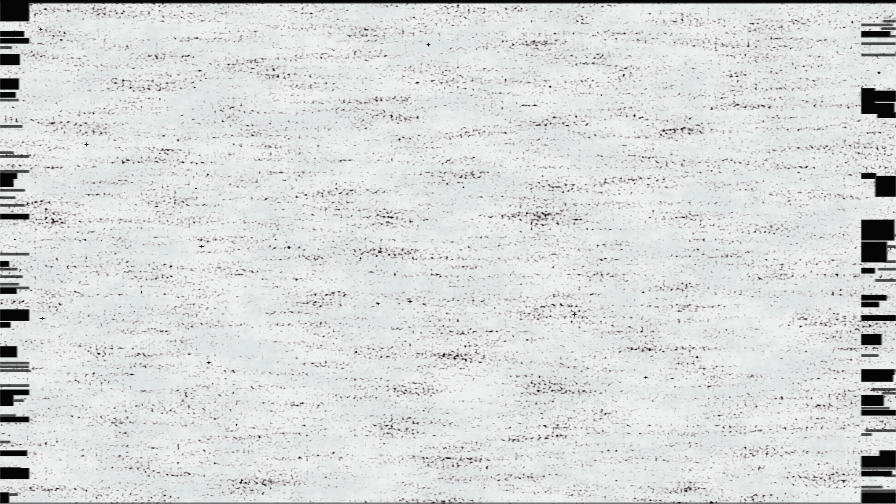
A WebGL 1 fragment shader for this texture:

```glsl
precision highp float;
uniform vec2 u_resolution;

float hash(vec2 p) {
  p = fract(p * vec2(0.1031, 0.1137));
  p += dot(p, p.yx + 33.33);
  return fract((p.x + p.y) * p.x * 17.31 + p.y * 41.7);
}

vec2 gradient(vec2 cell) {
  float angle = 6.2832 * hash(cell);
  return vec2(cos(angle), sin(angle));
}

float gradientNoise(vec2 p) {
  vec2 i = floor(p), f = fract(p);
  vec2 u = f * f * f * (f * (f * 6.0 - 15.0) + 10.0);
  vec2 e = vec2(1.0, 0.0);
  float low = mix(dot(gradient(i), f), dot(gradient(i + e), f - e), u.x);
  float high = mix(dot(gradient(i + e.yx), f - e.yx), dot(gradient(i + 1.0), f - 1.0), u.x);
  return mix(low, high, u.y);
}

// Fine grain gathered into long, thin horizontal streaks
float speckle(vec2 p) {
  float streaks = 0.65 * gradientNoise(p * vec2(5.0, 29.0) + 7.0)
                + 0.75 * gradientNoise(p * vec2(7.0, 83.0) + 31.0)
                + 0.6 * gradientNoise(p * vec2(23.0, 131.0) + 17.0);
  float grain = gradientNoise(p * vec2(137.0, 203.0) + 3.0)
              + 0.85 * gradientNoise(p * vec2(191.0, 247.0) + 59.0);
  return 0.8 * streaks + 0.95 * grain;
}

// Sparse star-shaped specks, one chance per cell
float specks(vec2 p) {
  vec2 cell = floor(p * 9.0);
  vec2 centre = 0.2 + 0.6 * vec2(hash(cell + 11.0), hash(cell + 47.0));
  vec2 d = abs(fract(p * 9.0) - centre) / 9.0;
  float size = mix(0.003, 0.008, hash(cell + 83.0));
  float star = sqrt(d.x) + sqrt(d.y * 1.3);
  float shape = 1.0 - smoothstep(0.65, 1.2, star / sqrt(size));
  return shape * step(hash(cell + 5.0), 0.16);
}

// Torn bars: depth runs from 0 at the outer rim to 1 at the inner end
float edgeBars(float depth, float y, float side) {
  float ink = 0.0;
  float rows = 23.0;
  for (int i = 0; i < 4; i++) {
    vec2 key = vec2(floor(y * rows), 19.0 * float(i) + 101.0 * side);
    float f = fract(y * rows);
    float blur = 0.002 * rows;
    float band = smoothstep(0.0, blur, f) * smoothstep(0.0, blur, 1.0 - f);
    float reach = min(1.0, 0.3 + 0.95 * hash(key + 23.0));
    float inward = side * step(0.45, hash(key + 61.0));
    float x = mix(depth, 1.0 - depth, inward);
    float span = smoothstep(-0.03, 0.03, x) * (1.0 - smoothstep(reach - 0.05, reach + 0.05, x));
    float present = step(hash(key + 2.0), 0.21 - 0.06 * side);
    float strength = i == 3 ? 0.7 : 1.0;
    ink = max(ink, present * band * span * strength);
    rows *= 1.8;
  }
  return ink;
}

void main() {
  vec2 p = gl_FragCoord.xy / u_resolution.y;
  float aspect = u_resolution.x / u_resolution.y;

  // Pale, faintly cool paper
  float mottle = gradientNoise(p * vec2(6.0, 15.0)) + 0.6 * gradientNoise(p * vec2(31.0, 43.0))
               + 0.5 * gradientNoise(p * vec2(83.0, 97.0));
  vec3 colour = mix(vec3(0.935, 0.938, 0.938), vec3(0.872, 0.897, 0.893),
                    smoothstep(-0.55, 0.55, mottle));

  // Soft grey halo below the dark flecks
  float v = speckle(p);
  vec3 ink = vec3(0.09, 0.07, 0.08);
  colour = mix(colour, vec3(0.84, 0.825, 0.83), smoothstep(0.05, 0.42, v));
  colour = mix(colour, ink, smoothstep(0.36, 1.3, v));
  colour = mix(colour, ink, specks(p));

  // Ragged sides and the rims above and below
  float bars = max(edgeBars(p.x / 0.058, p.y, 0.0),
                   edgeBars((aspect - p.x) / 0.069, p.y, 1.0));
  float topRim = smoothstep(0.991, 0.996, p.y);
  float bottomRim = 0.5 * (1.0 - smoothstep(0.001, 0.005, p.y));
  colour = mix(colour, vec3(0.02), max(bars, max(topRim, bottomRim)));

  gl_FragColor = vec4(colour, 1.0);
}
```
